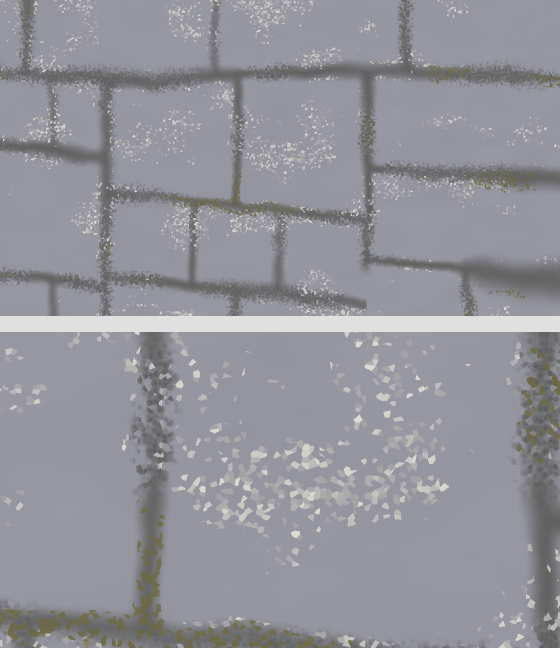
Top, the full canvas; bottom, a detail of the centre.
A Shadertoy shader for this texture:

```glsl
vec2 hash2(vec2 p) {
    vec3 q = fract(p.xyx * vec3(0.1031, 0.103, 0.0973));
    q += dot(q, q.yzx + 33.33);
    return fract((q.xx + q.yz) * q.zy);
}

float noise(vec2 p) {
    vec2 i = floor(p), f = fract(p);
    f = f * f * (3.0 - 2.0 * f);
    return mix(mix(hash2(i).x, hash2(i + vec2(1, 0)).x, f.x),
               mix(hash2(i + vec2(0, 1)).x, hash2(i + 1.0).x, f.x), f.y);
}

float fbm(vec2 p) {
    float sum = 0.0, amp = 0.53;
    for (int i = 0; i < 4; i++) {
        sum += amp * noise(p);
        p = p * 2.03 + 17.0;
        amp *= 0.5;
    }
    return sum;
}

// Nearest grain: xy = its random pair, z = distance to its centre
vec3 grain(vec2 p) {
    vec2 cell = floor(p), f = fract(p);
    vec3 best = vec3(0, 0, 9);
    for (int k = 0; k < 9; k++) {
        vec2 o = vec2(k % 3, k / 3) - 1.0;
        vec2 h = hash2(cell + o + 50.0);
        float d = length(o + h - f);
        if (d < best.z) best = vec3(h, d);
    }
    return best;
}

float joint(float d, float width) {
    return 1.0 - smoothstep(0.0, width, abs(d));
}

// Upright joints at even steps, each with its own strength
float uprights(float x, float stepSize, float width, float seed) {
    float id = round(x / stepSize);
    float h = hash2(vec2(id + 3.0, seed)).x;
    return joint(x - id * stepSize, width * mix(0.6, 1.0, h)) * mix(0.65, 0.95, h);
}

// Mortar amount: a top course above three bays with their own courses
float mortar(vec2 p) {
    p += 0.03 * (vec2(fbm(p * 8.0), fbm(p * 8.0 + 40.0)) - 0.5);
    float x = p.x, t = 1.0 - p.y;
    float width = 0.02 + 0.03 * noise(p * 5.0 + 3.0);
    float strength = mix(0.78, 1.0, noise(p * 6.0 + 60.0));
    float topLine = 0.237 + 0.018 * cos((x - 0.45) * 4.5);
    float open = 1.0 - joint(t - topLine, width * 1.05) * strength;
    if (t < topLine)
        return 1.0 - open * (1.0 - uprights(x - 0.085, 0.6, width, 1.0));

    // Bay edges and sloping bed lines
    float bay = step(0.335, x) + step(1.16, x);
    float left = bay < 0.5 ? 0.0 : bay < 1.5 ? 0.335 : 1.16;
    float span = bay < 0.5 ? 0.335 : bay < 1.5 ? 0.825 : 0.64;
    vec2 beds = bay < 0.5 ? vec2(0.46, 0.87) : bay < 1.5 ? vec2(0.61, 0.87) : vec2(0.53, 0.82);
    beds += (x - left) * (bay > 1.5 ? vec2(0.06, 0.12) : vec2(0.1, 0.11));
    float row = step(beds.x, t) + step(beds.y, t);
    float gap = width + 0.05 * smoothstep(1.42, 1.55, x) * step(0.7, t);
    open *= 1.0 - joint(t - beds.x, width * 1.05) * strength;
    open *= 1.0 - joint(t - beds.y, gap) * strength;
    open *= 1.0 - 0.85 * joint(x - 0.335, width * 0.9);
    open *= 1.0 - 0.95 * joint(x - 1.16, width * 1.1) * (1.0 - smoothstep(0.82, 0.88, t));

    // Stones within each course of a bay
    float count = bay < 0.5 ? 2.0 - mod(row, 2.0)
                : bay < 1.5 ? 2.0 + mod(row, 2.0) : 1.0 + step(1.5, row);
    float size = span / count;
    float inner = step(size * 0.5, x - left) * step(size * 0.5, left + span - x);
    open *= 1.0 - inner * uprights(x - left, size, width, bay * 5.0 + row);
    return 1.0 - open;
}

vec3 wall(vec2 p) {
    // Frosted grains scatter the joint edges
    vec3 g = grain(p * 165.0);
    float frost = smoothstep(0.3, 0.65, noise(p * 7.0 + 11.0));
    float m = mortar(p + (g.xy - 0.5) * 0.024 * frost);
    float rim = smoothstep(0.02, 0.15, m) * (1.0 - smoothstep(0.3, 0.7, m));

    // Stone faces and mortar
    vec3 col = vec3(0.59, 0.59, 0.63) + 0.025 * (fbm(p * vec2(9, 16)) - 0.5);
    col = mix(col, vec3(0.375, 0.378, 0.375), m);
    col += (g.z - 0.4) * 0.1 * frost * smoothstep(0.03, 0.3, m);

    // Pale flecks in clusters, mostly on stone rims
    float cluster = fbm(p * vec2(7, 10) + 7.0);
    float density = 0.5 * smoothstep(0.57, 0.82, cluster + 0.15 * rim) * (1.0 - m);
    float fleck = step(1.0 - density, g.x);
    col = mix(col, mix(vec3(0.64, 0.64, 0.65), vec3(0.86, 0.86, 0.83), g.y * g.y), fleck);

    // Sparse moss along the joints
    float moss = smoothstep(0.62, 0.8, noise(p * 5.0 + 23.0)) * smoothstep(0.08, 0.4, m);
    col = mix(col, vec3(0.43, 0.41, 0.25), 0.75 * step(1.0 - 0.4 * moss, g.y));
    return col;
}

void mainImage(out vec4 fragColor, in vec2 fragCoord) {
    vec3 sum = vec3(0);
    for (int k = 0; k < 4; k++) {
        vec2 offset = vec2(k % 2, k / 2) * 0.5 - 0.25;
        sum += wall((fragCoord + offset) / iResolution.y);
    }
    fragColor = vec4(sum * 0.25, 1);
}
```
